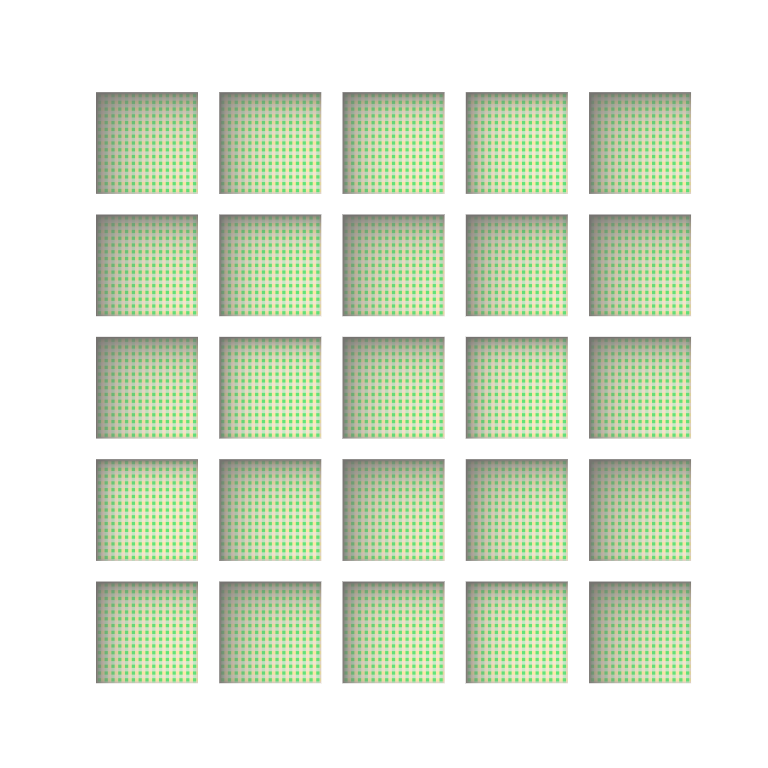
Give the GLSL for this pattern, as a Shadertoy shader.

```glsl
// A white sheet with a five by five grid of recessed square windows.
// Each window shows a fine woven grid of green, yellow and beige dots,
// darkened by a soft inner shadow whose reach varies from window to window.

#define COUNT 5.0
#define ORIGIN vec2(0.125, 0.880)
#define PITCH vec2(0.1605, 0.1593)
#define WINDOW vec2(0.1328, 0.1324)
#define DOTS vec2(15.0, 15.0)
#define DOT_WIDTH 0.48
#define SHADOW_REACH 0.17
#define SHADOW_DEPTH 0.78
#define SHADOW_COLOR vec3(0.46, 0.45, 0.44)

float hash(vec2 p) {
    vec3 q = fract(vec3(p.xyx) * 0.1031);
    q += dot(q, q.yzx + 33.33);
    return fract((q.x + q.y) * q.z);
}

// Soft coverage of a centred band in each repeating axis
vec2 bands(vec2 cell, vec2 blur) {
    vec2 d = 0.5 * DOT_WIDTH - abs(fract(cell) - 0.5);
    return clamp(d / blur + 0.5, 0.0, 1.0);
}

// Green dots on pale green columns, yellow and beige dots between them
vec3 weave(vec2 local, float pixel) {
    const vec3 beige = vec3(0.97, 0.90, 0.82);
    const vec3 yellow = vec3(0.98, 0.92, 0.66);
    const vec3 paleGreen = vec3(0.79, 0.93, 0.78);
    const vec3 green = vec3(0.38, 0.90, 0.47);
    vec2 cell = local * DOTS;
    vec2 m = bands(cell, pixel * DOTS / WINDOW);
    vec3 between = mix(beige, yellow, m.y);
    vec3 column = mix(paleGreen, green, m.y);
    return mix(between, column, m.x);
}

// Shadow cast inward from the left and top rims, with a thin rim all round
float innerShadow(vec2 local, vec2 id) {
    float reach = SHADOW_REACH * mix(0.7, 1.5, hash(id + 3.7));
    float left = SHADOW_DEPTH * exp(-local.x / reach);
    float top = SHADOW_DEPTH * exp(-local.y / (reach * 0.85));
    float soft = 1.0 - (1.0 - left) * (1.0 - top);
    vec2 nearRim = min(local, 1.0 - local);
    float rim = 0.25 * exp(-max(min(nearRim.x, nearRim.y), 0.0) / 0.018);
    return clamp(soft + rim, 0.0, 1.0);
}

void mainImage(out vec4 fragColor, in vec2 fragCoord) {
    float pixel = 1.0 / min(iResolution.x, iResolution.y);
    vec2 uv = (fragCoord - 0.5 * iResolution.xy) * pixel + 0.5;

    // Find the window, counting right and down from the upper left
    vec2 p = vec2(uv.x - ORIGIN.x, ORIGIN.y - uv.y);
    vec2 id = floor((p + 0.5 * (PITCH - WINDOW)) / PITCH);
    vec2 offset = p - id * PITCH;
    vec2 local = clamp(offset / WINDOW, 0.0, 1.0);

    // Smooth window edge, limited to the counted repeats
    vec2 edge = abs(offset - 0.5 * WINDOW) - 0.5 * WINDOW;
    float inside = clamp(0.5 - max(edge.x, edge.y) / pixel, 0.0, 1.0);
    inside *= step(0.0, min(id.x, id.y)) * step(max(id.x, id.y), COUNT - 1.0);

    vec3 pane = mix(weave(local, pixel), SHADOW_COLOR, innerShadow(local, id));
    fragColor = vec4(mix(vec3(1.0), pane, inside), 1.0);
}
```
